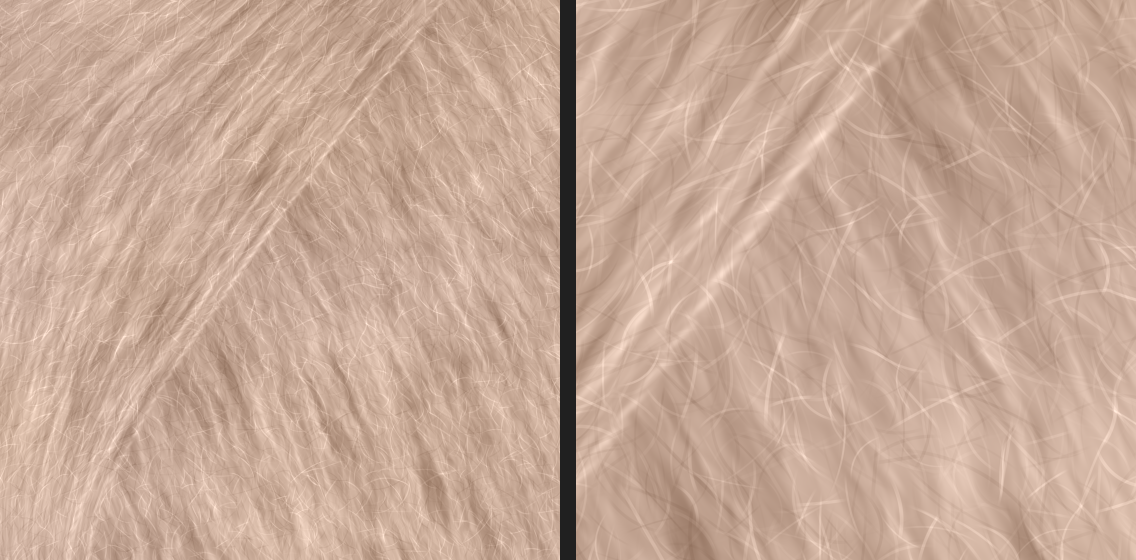
Left: the whole. Right: its middle third, enlarged.
Give the GLSL for this texture, as a Shadertoy shader.

```glsl
// Fluffy mohair yarn: two fans of twisted strands meet along a bright diagonal ridge.
// Streaked noise follows each fan, soft gaussians draw the strands, and layers
// of short curved hairs, one per grid cell, cover everything with fuzz.

const vec3  WOOL        = vec3(0.806, 0.690, 0.621);
const vec3  TONE_TINT   = vec3(0.96, 1.0, 1.02);
const vec3  GOLD_TINT   = vec3(0.008, 0.004, -0.016);
const float LEFT_COUNT  = 26.0;    // strands per canvas width
const float RIGHT_COUNT = 21.0;
const float YARN_WIDTH  = 0.0045;
const float TWISTS      = 50.0;    // plies per canvas height
const float YARN_LIGHT  = 0.11;
const float GAP_DARK    = 0.10;
const float HAIR_WIDTH  = 0.0007;
const float HAIR_LIGHT  = 0.66;
const int   HAIR_LAYERS = 10;
const float TAU         = 6.2832;

float hash(vec2 p) {
    return fract(sin(dot(p, vec2(127.1, 311.7))) * 43758.5453);
}

float noise(vec2 p) {
    vec2 i = floor(p), f = fract(p);
    f = f * f * (3.0 - 2.0 * f);
    return mix(mix(hash(i), hash(i + vec2(1, 0)), f.x),
               mix(hash(i + vec2(0, 1)), hash(i + vec2(1, 1)), f.x), f.y);
}

// Horizontal position of the ridge at height y
float ridge(float y) {
    return 0.16 + 0.77 * y - 0.14 * (1.0 - exp(-5.0 * y));
}

// Angle of the strands at a point, on either side of the ridge
float strandAngle(vec2 p) {
    float slope = p.x < ridge(p.y) ? 0.77 - 0.7 * exp(-5.0 * p.y)
                                   : -0.28 - 0.36 * p.y;
    return atan(1.0, slope);
}

// One twisted thread with a faint halo, d is the distance across it
float thread(float d, float along, float phase) {
    float twist = 0.72 + 0.28 * sin(TAU * (along * TWISTS + d * 60.0 + phase));
    float r = d * d / (YARN_WIDTH * YARN_WIDTH);
    return exp(-r) * twist + 0.15 * exp(-0.2 * r);
}

// Wandering threads that sink in and out of the fluff
float yarns(float across, float along, float count, float seed) {
    float x = across * count, sum = 0.0;
    for (int i = -1; i <= 1; i++) {
        float id = floor(x) + float(i);
        float h = hash(vec2(id, seed));
        float wander = noise(vec2(along * 4.0, id * 7.3 + seed)) - 0.5;
        float centre = id + 0.5 + 0.5 * (h - 0.5) + 0.4 * wander;
        float shown = smoothstep(0.2, 0.7, noise(vec2(along * 4.0 + h * 50.0, id * 3.7)));
        sum += thread((x - centre) / count, along, h) * (0.45 + 0.55 * h) * shown;
    }
    return sum;
}

// Fine fibres drawn out along the strands
float fibres(float across, float along) {
    return 0.09 * (noise(vec2(across * 48.0, along * 8.0)) - 0.5)
         + 0.10 * (noise(vec2(across * 112.0, along * 22.0 + 9.0)) - 0.5)
         + 0.08 * (noise(vec2(across * 215.0, along * 50.0 + 31.0)) - 0.5);
}

// Dark hollows between the strands
float gaps(float across, float along) {
    float narrow = noise(vec2(across * 50.0, along * 9.0 + 4.0));
    float patches = noise(vec2(across * 9.0 + 20.0, along * 7.0));
    return smoothstep(0.5, 0.88, narrow) * smoothstep(0.25, 0.65, patches);
}

// Light and dark curved hairs, one per cell and layer
float hairs(vec2 p, float pixel) {
    float sum = 0.0;
    for (int layer = 0; layer < HAIR_LAYERS; layer++) {
        float seed = float(layer) * 17.3;
        float scale = 13.0 + 4.0 * float(layer);
        vec2 grid = p * scale + seed;
        for (int k = 0; k < 9; k++) {
            vec2 cell = floor(grid) + vec2(k % 3, k / 3) - 1.0;
            float a = hash(cell + seed), b = hash(cell + seed + 41.7);
            float c = hash(cell + seed + 83.1);
            vec2 root = cell + vec2(a, b);
            float spread = layer % 4 == 1 ? 4.0 : 1.5;
            float angle = strandAngle((root - seed) / scale) + spread * (c - 0.5);
            vec2 dir = vec2(cos(angle), sin(angle));
            vec2 q = grid - root;
            q = vec2(dot(q, dir), dot(q, vec2(-dir.y, dir.x)));
            float bend = 1.0 * (fract(a * 57.0) - 0.5);
            float d = abs(q.y - bend * q.x * q.x) / scale;
            float width = HAIR_WIDTH * (0.6 + b);
            float cover = 1.0 - smoothstep(max(width - 0.75 * pixel, 0.0), width + 0.75 * pixel, d);
            cover *= 1.0 - smoothstep(0.35, 0.85, abs(q.x));
            // Most hairs stay faint, a few catch the light
            float shine = fract(b * 91.0 + c);
            sum += cover * (mix(-0.06, 0.07, shine) + 0.06 * pow(shine, 8.0));
        }
    }
    return sum;
}

void mainImage(out vec4 fragColor, in vec2 fragCoord) {
    vec2 p = fragCoord / iResolution.y;
    float fluff = noise(p * 14.0) - 0.5 + 0.5 * (noise(p * 37.0 + 5.0) - 0.5);
    float fuzz = noise(p * 70.0 + 3.0) - 0.5;

    // Coordinates across each fan; the left one gathers towards the bottom
    float offset = ridge(p.y) - p.x;
    float left = offset * (1.0 + 2.8 * (p.y - 0.75) * (p.y - 0.75)) + 0.004 * fluff;
    float right = p.x + 0.28 * p.y + 0.18 * p.y * p.y + 0.009 * fluff;
    float side = smoothstep(-0.012, 0.012, offset + 0.02 * fluff);

    // Strands dissolve into plain fluff near the outer corners
    float leftClear = smoothstep(0.05, 0.33, p.x + 0.6 * p.y) * (1.0 - smoothstep(0.42, 0.7, offset));
    float rightClear = 1.0 - 0.5 * smoothstep(0.25, 0.75, length(p - vec2(0.62, 0.38)));
    float leftTone = fibres(left + 0.004 * fuzz, p.y) * mix(0.75, 1.0, leftClear) - 0.01 * leftClear
        + leftClear * (YARN_LIGHT * yarns(left, p.y, LEFT_COUNT, 3.0) - 0.8 * GAP_DARK * gaps(left, p.y));
    float rightTone = fibres(right + 0.005 * fuzz, p.y) - 0.012
        + rightClear * (0.7 * YARN_LIGHT * yarns(right, p.y, RIGHT_COUNT, 11.0) - 1.1 * GAP_DARK * gaps(right, p.y));
    float tone = mix(rightTone, leftTone, side);

    // Shade under the ridge, a dim top right corner and broad unevenness
    float under = max(-offset, 0.0);
    tone -= 0.035 * (1.0 - side) * exp(-under * 14.0) * (0.5 + noise(p * 9.0));
    vec2 corner = p - vec2(0.85, 0.96);
    tone -= 0.05 * exp(-30.0 * dot(corner, corner));
    tone += 0.07 * (noise(p * 3.5 + 2.0) - 0.5) + 0.035 * fluff + 0.025 * fuzz;

    // Bright ridge thread and its companion, with a hollow between
    float sway = 0.006 * (noise(vec2(p.y * 9.0, 2.0)) - 0.5);
    float glow = 0.65 + 0.35 * smoothstep(0.1, 0.6, p.y);
    tone -= 0.03 * exp(-pow((offset - 0.017) / 0.008, 2.0));
    tone += 0.15 * glow * thread(offset + sway, p.y, 0.0);
    tone += 0.10 * thread(offset - 0.034 + 2.0 * sway, p.y, 0.4) * smoothstep(0.98, 0.6, p.y);

    tone += HAIR_LIGHT * hairs(p, 1.0 / iResolution.y);
    vec3 color = WOOL + tone * TONE_TINT + GOLD_TINT * (noise(p * 4.0 + 30.0) - 0.4);
    fragColor = vec4(clamp(color, 0.0, 1.0), 1.0);
}
```
